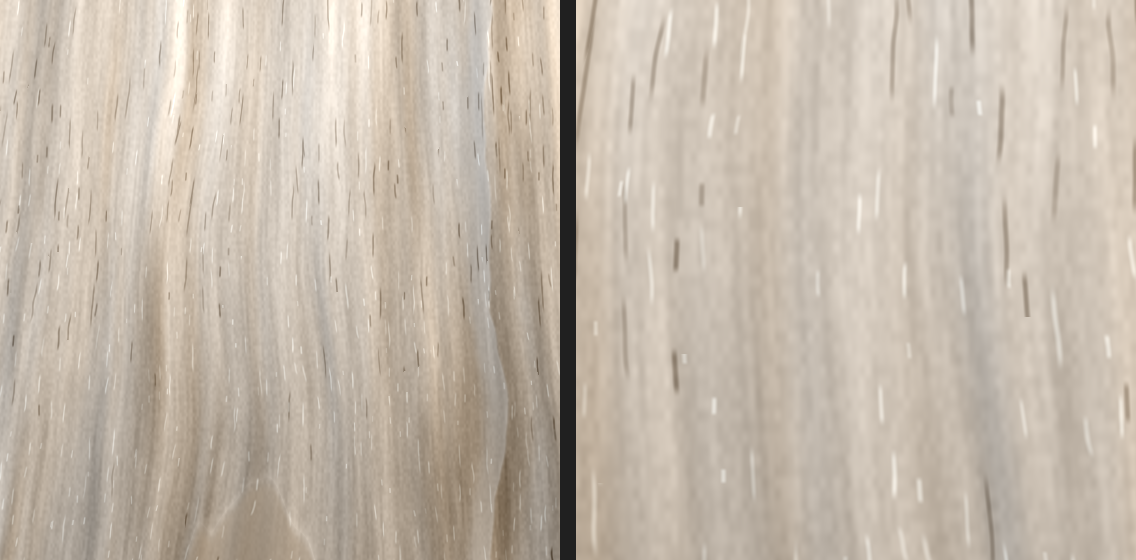
Left: the whole. Right: its middle third, enlarged.
This texture is drawn by a WebGL 2 fragment shader. Its source:

```glsl
#version 300 es
precision highp float;
// Pale weathered wood board with vertical grain: stretched value noise in a
// gently fanned space gives the streaks, jittered cells hold dark pores and
// light flecks, and two noisy contours form the growth-ring figures.

#define TONE_BOTTOM 0.672
#define TONE_TOP 0.862
#define BROAD_STREAK 0.19
#define MID_STREAK 0.17
#define FINE_STREAK 0.10
#define FIBRE 0.06
#define GRAIN 0.05
#define HUE_SHIFT 0.055
#define FAN 0.22
#define PORE_DEPTH 0.24
#define FLECK_LIFT 0.15

uniform vec2 u_resolution;
out vec4 fragColor;

float hash(vec2 p) {
    vec3 q = fract(vec3(p.xyx) * 0.1031);
    q += dot(q, q.yzx + 33.33);
    return fract((q.x + q.y) * q.z);
}

float noise(vec2 p) {
    vec2 i = floor(p), f = fract(p);
    f = f * f * (3.0 - 2.0 * f);
    float low = mix(hash(i), hash(i + vec2(1, 0)), f.x);
    float high = mix(hash(i + vec2(0, 1)), hash(i + vec2(1, 1)), f.x);
    return mix(low, high, f.y);
}

// Noise centred on zero, with its own region of the hash.
float layer(vec2 p, float seed) {
    return noise(p + seed * 37.3) - 0.5;
}

// Thin tapered dashes, at most one in each cell of a staggered grid.
float dashes(vec2 p, vec2 cells, float density, float halfWidth, float seed) {
    float column = floor(p.x * cells.x);
    vec2 g = p * cells + vec2(0.0, 7.0 * hash(vec2(column, seed)));
    vec2 id = floor(g) + seed * 19.0;
    vec2 centre = vec2(0.3 + 0.4 * hash(id + 3.1), 0.5);
    vec2 d = (fract(g) - centre) / cells;
    float halfLength = mix(0.12, 0.46, hash(id + 8.7)) / cells.y;
    d.x -= d.y * 0.09 * (hash(id + 5.3) - 0.4);
    d.x += 0.003 * layer(vec2(p.y * 45.0, id.x), seed);
    float taper = 1.0 - smoothstep(0.5, 1.0, abs(d.y) / halfLength);
    float soft = max(0.0012, 0.7 / u_resolution.y);
    float line = 1.0 - smoothstep(halfWidth - soft, halfWidth + soft, abs(d.x));
    return line * taper * step(hash(id), density) * mix(0.45, 1.0, hash(id + 1.9));
}

void main() {
    vec2 uv = gl_FragCoord.xy / u_resolution.y;

    // Grain space: streaks spread towards the bottom and waver slightly.
    vec2 p = uv;
    p.x = 0.6 + (uv.x - 0.6) * (1.0 + FAN * (uv.y - 0.5));
    p.x += 0.035 * layer(uv * vec2(5.0, 3.0), 1.0);
    p.x += 0.007 * layer(uv * vec2(22.0, 7.0), 2.0);

    // Streaks from broad bands down to single fibres.
    float tone = mix(TONE_BOTTOM, TONE_TOP, smoothstep(-0.15, 1.1, uv.y));
    tone += BROAD_STREAK * layer(p * vec2(11.0, 1.3), 3.0);
    tone += MID_STREAK * layer(p * vec2(31.0, 1.9), 4.0);
    tone += FINE_STREAK * layer(p * vec2(80.0, 3.5), 5.0);
    tone += FIBRE * layer(p * vec2(210.0, 14.0), 6.0);
    tone += GRAIN * layer(uv * vec2(260.0, 150.0), 7.0);
    tone += 0.07 * layer(uv * vec2(6.0, 4.0), 8.0);
    tone -= 0.05 * smoothstep(0.3, 0.0, uv.x) * uv.y;
    float hue = layer(p * vec2(14.0, 1.6), 9.0) + 0.7 * layer(p * vec2(48.0, 2.5), 10.0);

    // Grey band on the right with a wavering pale edge.
    float edge = 0.885 + 0.05 * layer(vec2(uv.y * 6.0, 0.5), 11.0)
               + 0.012 * layer(vec2(uv.y * 23.0, 0.5), 12.0);
    float side = uv.x - edge;
    float band = smoothstep(-0.05, -0.025, side) * smoothstep(0.004, -0.002, side);
    float beyond = smoothstep(0.0, 0.006, side) * smoothstep(0.075, 0.035, side);
    tone = mix(tone, 0.73 + 0.4 * (tone - 0.73), 0.55 * band) - 0.05 * beyond;
    tone += 0.05 * exp(-abs(side) / 0.004);
    hue += 0.45 * beyond - 0.4 * band;

    // Scalloped growth-ring tip at the bottom.
    float across = uv.x - 0.45;
    float tip = 0.155 - 14.0 * across * across + 0.10 * layer(vec2(uv.x * 29.0, 0.5), 13.0);
    float inside = 0.3 * (tip - uv.y);
    float heart = smoothstep(0.0, 0.008, inside);
    tone = mix(tone, 0.65 + 0.3 * (tone - 0.67), 0.7 * heart);
    tone += 0.07 * exp(-abs(inside) / 0.004);
    hue += 0.35 * heart;

    // Dark pores gather near the top, light flecks near the bottom.
    float cluster = smoothstep(0.3, 0.7, noise(p * vec2(13.0, 2.0) + 71.0));
    float poreDensity = mix(0.04, 0.42, smoothstep(0.2, 0.95, uv.y)) * (0.25 + cluster);
    float fleckDensity = mix(0.30, 0.08, smoothstep(0.1, 0.9, uv.y));
    float pores = 0.0, flecks = 0.0;
    for (float i = 0.0; i < 2.0; i++) {
        vec2 stretch = vec2(1.0 + 0.37 * i, 1.0 + 0.6 * i);
        pores = max(pores, dashes(p, vec2(48.0, 9.0) * stretch, poreDensity, 0.0014, 21.0 + i));
        flecks = max(flecks, dashes(p, vec2(44.0, 15.0) * stretch, fleckDensity, 0.0012, 31.0 + i));
    }

    // Beige ramp with warm and cool drift, then the dashes on top.
    vec3 colour = tone + vec3(0.0, -0.05, -0.11);
    colour += HUE_SHIFT * hue * vec3(0.5, -0.1, -0.8);
    colour -= PORE_DEPTH * pores * vec3(0.95, 1.0, 1.05);
    colour += FLECK_LIFT * flecks * vec3(0.85, 1.0, 1.1);
    fragColor = vec4(clamp(colour, 0.0, 1.0), 1.0);
}
```
